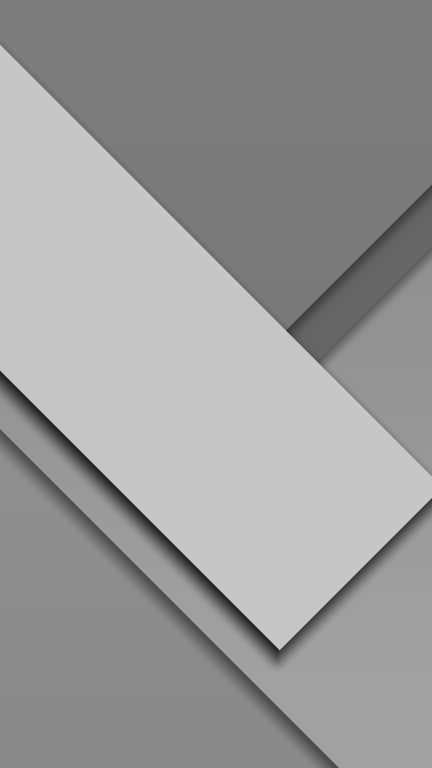
This background is drawn by a Shadertoy shader. Its source:

```glsl
#define SHEET_EDGE 0.3121
#define STRIPE_EDGE -0.0820
#define PLATE_EDGE -0.1395
#define BAR_END 0.1491
#define BAR_MIDDLE 0.5160
#define BAR_HALF_WIDTH 0.1501
#define SHADOW_SHIFT vec2(0.005, -0.010)

// Signed distance to a bar that runs endlessly to the upper left
float barDistance(vec2 q) {
    vec2 e = vec2(q.x - BAR_END, abs(q.y - BAR_MIDDLE) - BAR_HALF_WIDTH);
    return length(max(e, 0.0)) + min(max(e.x, e.y), 0.0);
}

// Darkens the tone below with a soft shadow, then covers it with a flat sheet
float addLayer(float below, float tone, float dist, float shadowDist,
               float blur, float strength) {
    float shadow = strength * (1.0 - smoothstep(-blur, blur, shadowDist));
    float edge = 0.7 / iResolution.y;
    float cover = 1.0 - smoothstep(-edge, edge, dist);
    return mix(below * (1.0 - shadow), tone, cover);
}

void mainImage(out vec4 fragColor, in vec2 fragCoord) {
    vec2 p = fragCoord / iResolution.y;

    // Diagonal axes: x towards the lower right, y towards the upper right
    vec2 q = vec2(p.x - p.y, p.x + p.y) * 0.70710678;
    vec2 s = q - SHADOW_SHIFT;

    // Sheet tones with slow vertical gradients
    float floorTone = mix(0.54, 0.56, smoothstep(0.0, 0.4, p.y));
    float sheetTone = mix(0.63, 0.57, smoothstep(0.1, 0.65, p.y));
    float plateTone = mix(0.475, 0.49, smoothstep(0.55, 1.0, p.y));

    // Stack from the lowest sheet to the top bar
    float tone = floorTone;
    tone = addLayer(tone, sheetTone, SHEET_EDGE - q.y, SHEET_EDGE - s.y, 0.018, 0.55);
    float onSheet = smoothstep(SHEET_EDGE, SHEET_EDGE + 0.03, q.y);
    tone = addLayer(tone, 0.395, q.x - STRIPE_EDGE, s.x - STRIPE_EDGE, 0.014, 0.5 * onSheet);
    tone = addLayer(tone, plateTone, q.x - PLATE_EDGE, s.x - PLATE_EDGE, 0.016, 0.55);

    // Below the bar the lower sheets stay visible
    float lower = addLayer(floorTone, sheetTone, SHEET_EDGE - q.y, SHEET_EDGE - s.y, 0.018, 0.55);
    tone = mix(lower, tone, step(BAR_MIDDLE, q.y));
    tone = addLayer(tone, 0.777, barDistance(q), barDistance(s), 0.020, 0.97);

    fragColor = vec4(vec3(tone), 1.0);
}
```
